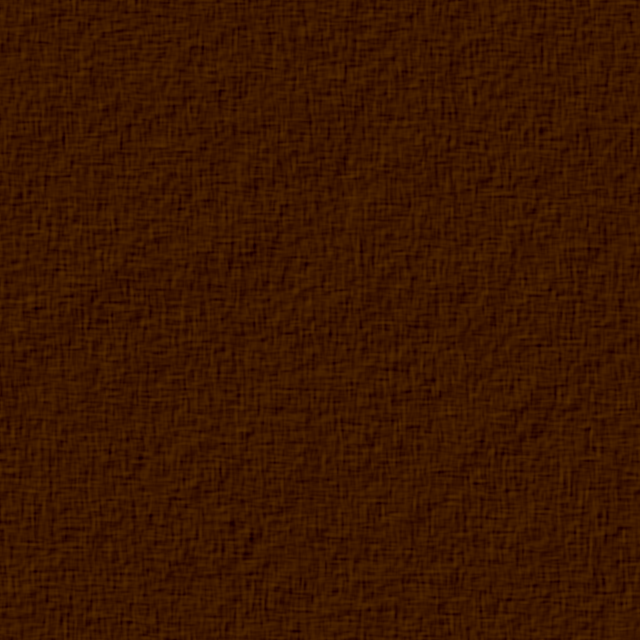
Give the GLSL for this texture, as a WebGL 2 fragment shader.

```glsl
#version 300 es
precision highp float;
// Dark brown woven paper, embossed by a raking light from the upper left.
// Cellular noise scatters soft bumps, stretched into crossing fibres or left
// round as grain, and the summed slope of the bumps sets the brightness.

uniform vec2 u_resolution;
out vec4 fragColor;

vec3 hash3(vec2 cell) {
    vec3 q = fract(vec3(cell.xyx) * vec3(0.1031, 0.1030, 0.0973));
    q += dot(q, q.yxz + 33.33);
    return fract((q.xxy + q.yzz) * q.zyx);
}

// Slope towards the light of one randomly placed bump per cell.
float bumpSlope(vec2 p, vec2 light, float seed) {
    vec2 home = floor(p);
    float slope = 0.0;
    for (int y = -1; y <= 1; y++) {
        for (int x = -1; x <= 1; x++) {
            vec2 cell = home + vec2(x, y);
            vec3 rnd = hash3(cell + seed);
            vec2 d = p - cell - rnd.xy;
            float falloff = max(1.0 - dot(d, d), 0.0);
            slope += (rnd.z * 2.0 - 1.0) * 6.0 * dot(d, light) * falloff * falloff;
        }
    }
    return slope;
}

// Crossing horizontal and vertical fibres; cells.x runs along each fibre.
float weave(vec2 p, vec2 cells, float seed) {
    return bumpSlope(p * cells, vec2(0.0, 1.0), seed)
         + bumpSlope(p * cells.yx, vec2(-1.0, 0.0), seed + 271.0);
}

// Round bumps lit diagonally.
float grain(vec2 p, float cells, float seed) {
    return bumpSlope(p * cells, vec2(-0.7, 0.7), seed);
}

void main() {
    vec2 p = gl_FragCoord.xy / u_resolution;

    // Slight waviness keeps the fibres from running dead straight.
    vec2 bent = p + 0.0006 * sin(p.yx * vec2(61.0, 53.0) + 2.0 * sin(p * 23.0));

    // Long and short fibres, then grain from fine to broad.
    float relief = 0.60 * weave(bent, vec2(36.0, 160.0), 17.0)
                 + 0.42 * weave(bent, vec2(75.0, 205.0), 613.0)
                 + 0.62 * grain(bent, 92.0, 947.0)
                 + 0.38 * grain(bent, 42.0, 389.0)
                 + 0.17 * grain(p, 13.0, 151.0);

    // Shadows cut a little deeper than the highlights rise.
    relief -= 0.06 * (relief * relief - 1.0);

    vec3 color = vec3(0.232, 0.088, 0.0) + vec3(0.029, 0.025, 0.0) * relief;
    fragColor = vec4(clamp(color, 0.0, 1.0), 1.0);
}
```
